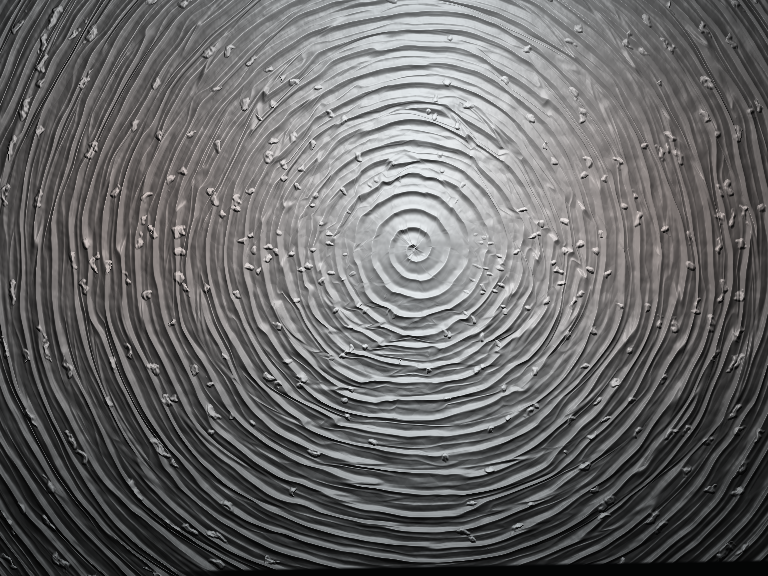
A Shadertoy shader for this texture:

```glsl
// Thick silver paint combed into a spiral of ridges, lit from above.
// A polar height field (rings, long strokes, flecks) is differentiated
// into a normal, then shaded by a point lamp and a soft brightness map.

const float TAU = 6.2831853;
const vec2 SPIRAL_CENTER = vec2(0.7205, 0.5694);
const float RING_SPACING = 0.031;
const vec3 LAMP = vec3(0.76, 1.25, 0.5);

vec2 hash2(vec2 cell) {
    vec3 v = fract(cell.xyx * vec3(0.1031, 0.1030, 0.0973));
    v += dot(v, v.yzx + 33.33);
    return fract((v.xx + v.yz) * v.zy);
}

// Nearest distance, gap to the second nearest, random value of the cell.
// Rows repeat every wrapRows so that polar grids close without a seam.
vec3 cellular(vec2 p, float wrapRows) {
    vec2 base = floor(p);
    float nearest = 8.0, second = 8.0, value = 0.0;
    for (int y = -1; y <= 1; y++) {
        for (int x = -1; x <= 1; x++) {
            vec2 cell = base + vec2(x, y);
            vec2 id = vec2(cell.x, mod(cell.y, wrapRows));
            float d = length(cell + hash2(id) - p);
            if (d < nearest) {
                second = nearest;
                nearest = d;
                value = hash2(id + 71.0).x;
            } else {
                second = min(second, d);
            }
        }
    }
    return vec3(nearest, second - nearest, value);
}

// Layered sines, roughly -1 to 1.
float waves(vec2 p) {
    float sum = 0.0, amplitude = 0.5;
    for (int i = 0; i < 4; i++) {
        sum += amplitude * sin(p.x + 1.7 * sin(p.y)) * cos(p.y - 0.6 * p.x);
        p = mat2(1.4, 1.1, -1.1, 1.4) * p + 2.3;
        amplitude *= 0.5;
    }
    return sum;
}

// Radius and turn (-0.5 to 0.5) around the spiral center.
vec2 toPolar(vec2 p) {
    vec2 q = p - SPIRAL_CENTER;
    return vec2(length(q), atan(q.y, q.x) / TAU);
}

// Sharp crest at whole phases, wide trough between.
float ridge(float phase) {
    float skewed = phase + 0.1 * cos(TAU * phase);
    float s = sin(0.5 * TAU * skewed);
    return 1.0 - sqrt(s * s + 0.02);
}

// Sparse ragged drops, most frequent left and right of the center.
float fleckMask(vec2 p) {
    vec2 polar = toPolar(p);
    vec2 ragged = 0.45 * vec2(waves(p * 75.0), waves(p * 75.0 + 9.0));
    vec3 drop = cellular(vec2(polar.x * 52.0, polar.y * 84.0) + ragged, 84.0);
    float side = abs(cos(TAU * polar.y));
    float chosen = step(0.97 - 0.15 * side, drop.z);
    return smoothstep(0.36, 0.1, drop.x) * chosen * smoothstep(0.08, 0.2, polar.x);
}

float paintHeight(vec2 p) {
    vec2 polar = toPolar(p);
    float r = polar.x, turn = polar.y;
    float outer = smoothstep(0.05, 0.22, r);

    // Long strokes that nudge the rings so that crests split and merge
    vec3 stroke = cellular(vec2(r * 27.0 + 0.7 * sin(TAU * turn * 3.0), turn * 13.0), 13.0);
    float inside = smoothstep(0.0, 0.4, stroke.y);
    float shift = (stroke.z - 0.5) * inside * mix(0.1, 0.75, outer);

    // Spiral ridges of uneven strength
    float phase = r / RING_SPACING - turn + shift + mix(0.2, 0.45, outer) * waves(p * 8.0);
    float strength = 0.8 + 0.45 * waves(p * 19.0 + 4.0);
    float height = 0.0105 * strength * ridge(phase);
    height += 0.0014 * ridge(phase * 2.0 + 0.5 * inside) * outer;

    // Brush streaks along the rings, lumps and flecks
    float streak = cellular(vec2(r * 85.0, turn * 52.0), 52.0).x;
    height -= 0.0017 * streak * outer;
    height += 0.0009 * waves(p * 65.0);
    return height + 0.005 * fleckMask(p);
}

vec3 paintNormal(vec2 p) {
    const vec2 e = vec2(0.0015, 0.0);
    float h = paintHeight(p);
    vec2 slope = vec2(paintHeight(p + e.xy) - h, paintHeight(p + e.yx) - h) / e.x;
    return normalize(vec3(-slope, 1.0));
}

// Broad light: a tall glow over the spiral, falling off to the corners.
float broadLight(vec2 p) {
    vec2 d = (p - vec2(0.75, 0.69)) / vec2(0.30, 0.46);
    float light = 0.12 + 0.16 * smoothstep(0.0, 0.6, p.y) + 0.48 * exp(-dot(d, d));
    float edge = smoothstep(0.4, 0.9, length(p - vec2(0.62, 0.58)));
    return light * (1.0 - 0.42 * edge);
}

vec3 metalTint(vec2 p) {
    vec2 side = vec2(abs(p.x - SPIRAL_CENTER.x) - 0.48, p.y - 0.62);
    float warm = exp(-dot(side, side) * 9.0);
    return mix(vec3(0.97, 1.0, 1.015), vec3(1.05, 0.99, 0.97), warm);
}

void mainImage(out vec4 fragColor, in vec2 fragCoord) {
    vec2 p = fragCoord / iResolution.y;
    vec3 normal = paintNormal(p);
    vec3 toLamp = normalize(LAMP - vec3(p, 0.0));
    vec3 halfway = normalize(toLamp + vec3(0.0, 0.0, 1.0));

    // Relief shading, metallic highlight and a soft shoulder
    float light = broadLight(p);
    float relief = max(1.0 + 1.35 * dot(normal.xy, toLamp.xy), 0.12);
    float shine = pow(max(dot(normal, halfway), 0.0), 18.0);
    float tone = light * relief + shine * (0.1 + 0.65 * light);
    tone += 0.3 * fleckMask(p) * relief * (0.3 + light);
    vec3 color = metalTint(p) * (1.0 - exp(-1.6 * tone));

    // Dark strip below the lower edge of the panel
    float edgeY = 0.003 + 0.018 * p.x;
    float strip = smoothstep(0.003, -0.003, p.y - edgeY) * smoothstep(0.25, 0.4, p.x);
    color = mix(color, vec3(0.015, 0.018, 0.02), strip);
    fragColor = vec4(clamp(color, 0.0, 1.0), 1.0);
}
```
